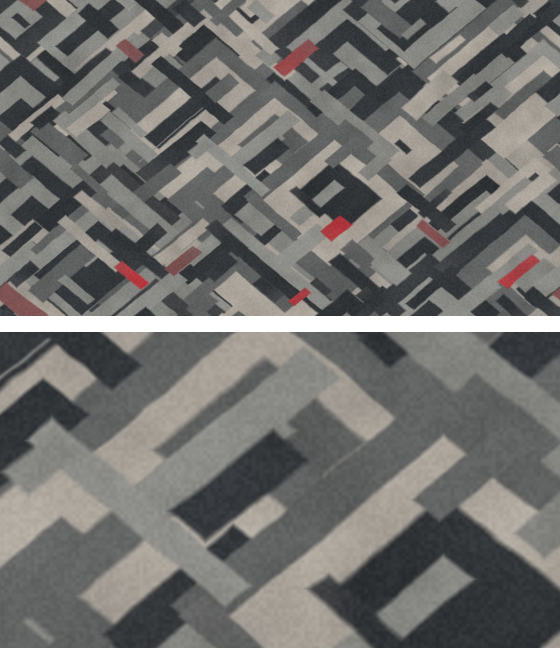
Top: the whole. Bottom: its middle third, enlarged.
Write a Shadertoy shader that draws this pattern.

```glsl
// Seamless collage of slanted paper strips and nested chevrons in greys with a few reds.
// Jittered wrapping grids place skewed boxes, painted row by row from large to small;
// periodic noise makes the cut edges uneven and adds washes and grain.

vec4 hash4(vec3 p) {
    vec4 q = fract(p.xyzx * vec4(0.1031, 0.1030, 0.0973, 0.1099));
    q += dot(q, q.wzxy + 33.33);
    return fract((q.xxyz + q.yzzw) * q.zywx);
}

// Value noise that repeats a whole number of times over the canvas
float wrapNoise(vec2 uv, vec2 period, float seed) {
    vec2 p = uv * period, i = floor(p), f = fract(p);
    f = f * f * (3.0 - 2.0 * f);
    vec2 a = mod(i, period), b = mod(i + 1.0, period);
    return mix(mix(hash4(vec3(a, seed)).x, hash4(vec3(b.x, a.y, seed)).x, f.x),
               mix(hash4(vec3(a.x, b.y, seed)).x, hash4(vec3(b, seed)).x, f.x), f.y);
}

// Four paper tones, weighted by their share of the area
vec3 paperTone(float pick) {
    if (pick < 0.36) return vec3(0.195, 0.207, 0.22);
    if (pick < 0.52) return vec3(0.375, 0.38, 0.38);
    if (pick < 0.81) return vec3(0.53, 0.53, 0.515);
    return vec3(0.66, 0.635, 0.60);
}

// One layer of strips; nest > 1 insets further boxes towards the top corner
void paintLayer(inout vec3 color, vec2 uv, vec2 grid, vec2 size, int nest,
                float fill, float redShare, float seed) {
    vec2 canvas = vec2(iResolution.x / iResolution.y, 1.0);
    vec2 home = floor(uv * grid);
    for (int j = 2; j >= -2; j--)
    for (int i = -2; i <= 2; i++) {
        vec2 cell = home + vec2(i, j);
        vec2 id = mod(cell, grid);
        vec4 place = hash4(vec3(id, seed));
        if (place.w > fill) continue;
        vec4 look = hash4(vec3(id, seed + 17.0));
        vec4 form = hash4(vec3(id, seed + 31.0));

        // Skewed frame: both axes lean 40 degrees from the horizontal
        vec2 center = cell + 0.5 + (place.xy - 0.5) * 0.75;
        vec2 p = (uv * grid - center) / grid * canvas;
        vec2 q = vec2(dot(p, vec2(0.643, 0.766)), dot(p, vec2(-0.643, 0.766)));
        vec2 extent = size * (0.65 + 0.7 * form.xy);
        if (place.z < 0.42) extent = extent.yx;
        if (nest == 1) q += q.yx * (form.zw - 0.5) * 0.08;

        float band = 0.036 + 0.024 * form.z;
        for (int k = 0; k < nest; k++) {
            float depth = float(k);
            vec4 cut = hash4(vec3(id, seed + 47.0 + depth));
            vec2 high = extent - depth * band;
            vec2 low = -extent + depth * band * (1.6 * cut.xy - 0.3);
            vec2 edge = max(low - q, q - high);
            float blur = 0.0028 + 0.002 * cut.x;
            float cover = 1.0 - smoothstep(-blur, blur, max(edge.x, edge.y));

            vec3 tone = paperTone(fract(look.x + depth * 0.43));
            tone *= 0.95 + 0.1 * cut.z;
            if (k == 0 && look.y < redShare)
                tone = mix(vec3(0.49, 0.32, 0.32), vec3(0.70, 0.21, 0.235),
                           smoothstep(0.45, 0.95, look.z));

            // Each strip fades a little towards grey at one end
            vec2 along = clamp(q / extent, -1.0, 1.0);
            float reach = extent.x > extent.y ? along.x : along.y;
            float fade = smoothstep(-0.3, 1.0, cut.w < 0.5 ? reach : -reach);
            tone = mix(tone, vec3(0.44, 0.44, 0.43), 0.3 * fade * look.w);
            color = mix(color, tone, cover);
        }
    }
}

void mainImage(out vec4 fragColor, in vec2 fragCoord) {
    vec2 uv = fragCoord / iResolution.xy;

    // Uneven hand-cut edges
    vec2 coarse = vec2(wrapNoise(uv, vec2(32, 18), 3.0), wrapNoise(uv, vec2(32, 18), 4.0));
    vec2 fine = vec2(wrapNoise(uv, vec2(112, 63), 5.0), wrapNoise(uv, vec2(112, 63), 6.0));
    vec2 cutUv = uv + ((coarse - 0.5) * 0.004 + (fine - 0.5) * 0.002) * vec2(0.5625, 1.0);

    // Large strips, nested chevrons, then medium and small strips
    vec3 color = vec3(0.51, 0.51, 0.495);
    paintLayer(color, cutUv, vec2(9, 5), vec2(0.22, 0.045), 1, 1.0, 0.0, 101.0);
    paintLayer(color, cutUv, vec2(7, 4), vec2(0.18, 0.14), 4, 1.0, 0.0, 211.0);
    paintLayer(color, cutUv, vec2(14, 8), vec2(0.115, 0.023), 1, 0.42, 0.06, 307.0);
    paintLayer(color, cutUv, vec2(16, 9), vec2(0.052, 0.018), 1, 0.32, 0.17, 401.0);

    // Soft washes and paper grain
    float wash = wrapNoise(uv, vec2(16, 9), 7.0) + wrapNoise(uv, vec2(48, 27), 8.0) - 1.0;
    float grain = wrapNoise(uv, vec2(448, 252), 9.0) - 0.5;
    color *= 1.0 + 0.09 * wash;
    color += 0.05 * grain;
    fragColor = vec4(color, 1.0);
}
```
